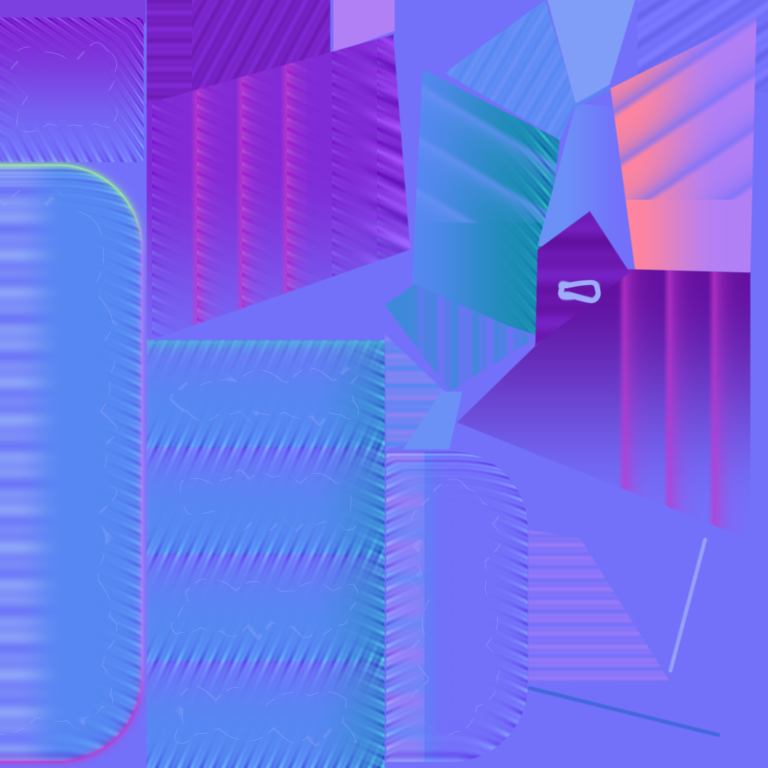
This texture map is drawn by a WebGL 1 fragment shader. Its source:

```glsl
precision highp float;
uniform vec2 u_resolution;

const float EDGE = .0016;
const float PLEAT = .0585;
const float ROW = .1393;
const vec3 PERIWINKLE = vec3(.45, .44, .98);
const vec3 BLUE = vec3(.34, .53, .95);
const vec3 AZURE = vec3(.42, .57, .97);
const vec3 VIOLET = vec3(.5, .17, .84);
const vec3 PLUM = vec3(.38, .06, .62);
const vec3 MAGENTA = vec3(.76, .22, .8);
const vec3 LILAC = vec3(.7, .5, .96);
const vec3 TEAL = vec3(.1, .55, .7);
const vec3 AQUA = vec3(.28, .71, .84);
const vec3 CORAL = vec3(1, .52, .62);
const vec3 LIME = vec3(.62, .95, .6);
const vec3 PALE = vec3(.62, .68, .98);

vec2 p;
vec3 col;
float wobble;

float inside(float d) { return smoothstep(EDGE, -EDGE, d); }

void paint(vec3 tint, float mask) { col = mix(col, tint, mask); }

float cellular(vec2 q) {
  float nearest = 2.;
  for (int j = -1; j <= 1; j++)
    for (int i = -1; i <= 1; i++) {
      vec2 s = floor(q) + vec2(i, j);
      s += fract(sin(s * mat2(127.1, 311.7, 269.5, 183.3)) * 43758.5);
      nearest = min(nearest, length(s - q));
    }
  return nearest;
}

float leftOf(vec2 a, vec2 b) {
  vec2 e = normalize(b - a);
  return e.x * (p.y - a.y) - e.y * (p.x - a.x);
}

// Convex patch, corners counter-clockwise
void quad(vec3 tint, vec4 a, vec4 b) {
  float d = min(leftOf(a.xy, a.zw), leftOf(a.zw, b.xy));
  paint(tint, inside(-min(d, min(leftOf(b.xy, b.zw), leftOf(b.zw, a.xy)))));
}

float box(vec2 lo, vec2 hi, float r) {
  vec2 q = abs(p - .5 * (lo + hi)) - .5 * (hi - lo) + r;
  return length(max(q, 0.)) + min(max(q.x, q.y), 0.) - r;
}

void crease(vec3 tint, vec2 a, vec2 b) {
  vec2 e = b - a;
  float t = clamp(dot(p - a, e) / dot(e, e), 0., 1.);
  paint(tint, .8 * inside(length(p - a - e * t) - .0025));
}

float streaks(float t) { return .5 + .3 * sin(t) + .2 * sin(t * 2.3 + 1.); }

float pleats(float t) {
  float f = fract(t / PLEAT);
  return .7 * max(exp(-f * 4.5), smoothstep(.82, 1., f));
}

// Fine gathers that fade away from a seam
vec3 pucker(float along, float d) {
  float wave = streaks(along * 330. + d * 150.) - .5;
  return vec3(.14, .38, .12) * wave * exp(-abs(d) * 70.);
}

// Panel with a broken line following its edge
void panel(vec3 tint, float d) {
  float dash = smoothstep(-.6, 0., sin((p.x + p.y) * 190.));
  float line = inside(abs(d + .03 + .035 * wobble) - .001);
  paint(mix(tint, PALE, .35 * dash * line), inside(d));
}

void main() {
  p = gl_FragCoord.xy / u_resolution;
  wobble = cellular(p * 22.);
  col = PERIWINKLE;

  // Upper left panel and fan
  paint(VIOLET, .7 * inside(.97 - p.y) * inside(p.x - .19));
  float d = box(vec2(-.02, .789), vec2(.187, .977), .005);
  vec3 fill = mix(PERIWINKLE, VIOLET, smoothstep(.8, .97, p.y));
  panel(fill + pucker(p.x + p.y, d), d);
  float s = p.x < .25 ? p.y : p.x - .55 * p.y;
  fill = mix(VIOLET, PLUM, .6 * streaks(s * 260.));
  quad(fill, vec4(.191, .86, .43, .925), vec4(.43, 1.02, .191, 1.02));
  quad(LILAC, vec4(.434, .93, .514, .96), vec4(.514, 1.02, .434, 1.02));

  // Violet pleats
  s = p.x - .257;
  fill = mix(PERIWINKLE, VIOLET, smoothstep(.5, .8, p.y));
  fill = mix(fill, MAGENTA, pleats(s) * inside(abs(s - .063) - .08));
  fill += .25 * (streaks(p.y * 130. + p.x * 60.) - .4) * smoothstep(.45, .53, p.x);
  fill += .5 * pucker(p.y, mod(s, PLEAT));
  quad(fill, vec4(.191, .555, .534, .675), vec4(.512, .955, .191, .865));

  // Teal folds with rays above
  s = dot(p, vec2(.5, .85));
  fill = mix(BLUE, TEAL, smoothstep(.53, .69, p.x));
  fill = mix(fill, AZURE, pleats(1.025 - s) * inside(.71 - p.y));
  fill += pucker(s, p.x - .71);
  quad(fill, vec4(.536, .616, .697, .564), vec4(.729, .818, .55, .91));
  fill = mix(BLUE, AZURE, streaks(dot(p, vec2(.85, -.5)) * 300.));
  quad(fill, vec4(.579, .905, .729, .818), vec4(.75, .865, .71, 1));
  fill = mix(AZURE, PALE, .4);
  quad(fill, vec4(.71, 1.01, .75, .863), vec4(.794, .89, .83, 1.01));
  fill = mix(AZURE, PERIWINKLE, smoothstep(.72, .82, p.x));
  quad(fill, vec4(.7, .68, .83, .65), vec4(.815, .86, .75, .865));
  crease(BLUE, vec2(.75, .863), vec2(.792, .885));

  // Coral folds
  s = dot(p, vec2(-.55, .83));
  col += .1 * (streaks(s * 190.) - .5) * inside(.83 - p.x) * inside(.88 - p.y);
  fill = mix(CORAL, LILAC, smoothstep(.82, .94, p.x));
  fill = mix(fill, PERIWINKLE, pleats(s - .27) * inside(.74 - p.y));
  quad(fill, vec4(.827, .648, .977, .645), vec4(.985, .98, .795, .885));

  // Vertical strips and corner piece
  s = streaks(p.x * 210.) * smoothstep(.53, .56, p.x);
  fill = mix(mix(BLUE, TEAL, .4), PERIWINKLE, s);
  quad(fill, vec4(.501, .603, .586, .49), vec4(.697, .56, .54, .63));
  fill = mix(BLUE, LILAC, .6 * streaks(p.y * 250.));
  quad(fill, vec4(.501, .565, .503, .415), vec4(.57, .43, .58, .49));
  quad(AZURE, vec4(.525, .415, .585, .415), vec4(.602, .49, .575, .49));

  // Lower right pleats and dark knot
  fill = mix(PERIWINKLE, PLUM, smoothstep(.33, .65, p.y));
  fill = mix(fill, MAGENTA, pleats(p.x - .814) * inside(.802 - p.x));
  quad(fill, vec4(.595, .45, .977, .297), vec4(.977, .645, .8, .65));
  fill = mix(PLUM, VIOLET, .7 * streaks(p.y * 90.));
  quad(fill, vec4(.697, .55, .82, .645), vec4(.768, .725, .7, .675));
  d = box(vec2(.722, .608), vec2(.782, .638), .012) + .012 * wobble;
  paint(PALE, inside(abs(d) - .004));

  // Lower right fan
  fill = mix(PERIWINKLE, LILAC, .6 * streaks(p.y * 330.));
  quad(fill, vec4(.688, .11, .872, .113), vec4(.755, .3, .688, .31));
  crease(BLUE - .13, vec2(.69, .104), vec2(.935, .043));
  crease(PALE, vec2(.918, .297), vec2(.873, .127));

  // Gathered rows
  s = mod(.557 - p.y, ROW);
  fill = mix(PERIWINKLE, BLUE, smoothstep(-.03, .09, s));
  fill = mix(fill, TEAL, .4 * smoothstep(.4, .5, p.x));
  fill += pucker(p.x, s - ROW) + pucker(p.x, s) + pucker(p.y, p.x - .5);
  fill = mix(fill, AQUA, .8 * exp(-abs(p.y - .554) * 110.));
  d = max(abs(p.x - .346) - .155, p.y - .557);
  panel(fill, max(d, -min(s, ROW - s) - EDGE));

  // Rounded lower panel
  d = max(box(vec2(.3, .008), vec2(.687, .412), .1), .503 - p.x);
  fill = mix(AZURE, LILAC, .8 * streaks(p.y * 95.));
  fill = mix(PERIWINKLE, fill, .7 * inside(p.x - .553));
  fill = mix(fill, BLUE, .6 * exp(-abs(p.x - .558) * 130.));
  panel(fill + pucker(p.y, d), d);

  // Tall rounded panel with coloured rim
  d = box(vec2(-.3, .008), vec2(.185, .785), .11);
  fill = mix(PERIWINKLE, PALE, streaks(p.y * 115.));
  fill = mix(BLUE, fill, .75 * smoothstep(.085, .02, p.x));
  panel(fill + pucker(p.y, d), d);
  fill = mix(MAGENTA, LILAC, smoothstep(.06, .16, p.y));
  fill = mix(fill, LIME, smoothstep(.66, .75, p.y));
  paint(fill, .9 * exp(-abs(d) * 300.));
  gl_FragColor = vec4(clamp(col, 0., 1.), 1);
}
```
